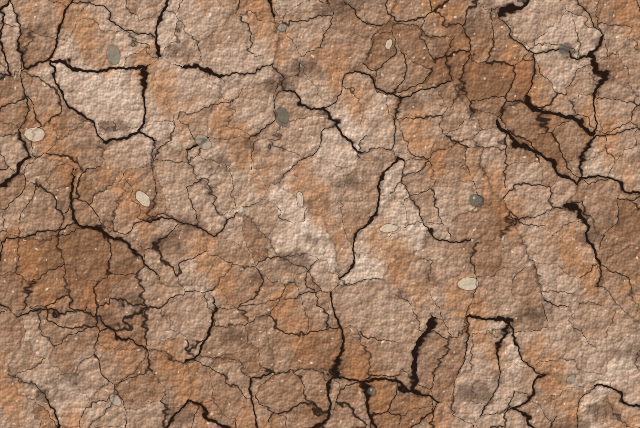
Write a Shadertoy shader that draws this texture.

```glsl
const vec3 RUST = vec3(0.54, 0.39, 0.285);
const vec3 DUST = vec3(0.81, 0.705, 0.62);
const vec3 OCHRE = vec3(0.70, 0.47, 0.30);
const vec3 DAMP = vec3(0.40, 0.31, 0.25);
const vec3 CRACK = vec3(0.15, 0.10, 0.075);
const vec3 CREAM = vec3(0.87, 0.79, 0.69);
const vec3 SLATE = vec3(0.46, 0.43, 0.38);

const float PLATE_SCALE = 6.2;      // plates per canvas height
const float SHARD_SCALE = 12.5;     // smaller pieces inside the plates
const float WIDE_CRACK = 0.0042;    // half widths, in canvas heights
const float THIN_CRACK = 0.0017;
const float RAGGEDNESS = 0.009;
const float GRIT_SCALE = 30.0;
const float RELIEF = 1.1;
const vec2 LIGHT_STEP = vec2(-0.0025, 0.0032);

vec2 hash2(vec2 p) {
    vec3 q = fract(p.xyx * vec3(0.1031, 0.1030, 0.0973));
    q += dot(q, q.yzx + 33.33);
    return fract((q.xx + q.yz) * q.zy);
}

// Layered, turned sines, each layer bent by the ones before
vec2 turbulence(vec2 p, float frequency) {
    const mat2 TURN = mat2(0.8, 0.6, -0.6, 0.8);
    vec2 sum = vec2(0.0);
    float amplitude = 1.0;
    for (int i = 0; i < 5; i++) {
        p = TURN * p + 0.37;
        sum += amplitude * sin(frequency * p.yx + sum + float(i));
        frequency *= 1.9;
        amplitude *= 0.55;
    }
    return sum;
}

// Rounded cellular bump, 1 at grain centres
float grain(vec2 p) {
    vec2 base = floor(p), f = p - base;
    float nearest = 8.0;
    for (int y = -1; y <= 1; y++)
    for (int x = -1; x <= 1; x++) {
        vec2 o = vec2(x, y);
        vec2 r = o + hash2(base + o) - f;
        nearest = min(nearest, dot(r, r));
    }
    return 1.0 - sqrt(nearest);
}

float gritHeight(vec2 p) {
    float height = 0.0, amplitude = 0.5, scale = GRIT_SCALE;
    for (int i = 0; i < 3; i++) {
        height += amplitude * grain(p * scale + 17.0 * float(i));
        scale *= 2.2;
        amplitude *= 0.62;
    }
    return height;
}

// Distance to the nearest crack wall; each cell border opens by its own amount
float crackDistance(vec2 p, float scale, float halfWidth, out vec2 plate) {
    vec2 q = p * scale, base = floor(q), f = q - base;
    vec2 nearest = vec2(0.0);
    float best = 8.0, gap = 8.0;
    plate = base;
    for (int y = -1; y <= 1; y++)
    for (int x = -1; x <= 1; x++) {
        vec2 cell = base + vec2(x, y);
        vec2 r = cell - base + hash2(cell) - f;
        if (dot(r, r) < best) {
            best = dot(r, r);
            nearest = r;
            plate = cell;
        }
    }
    for (int y = -2; y <= 2; y++)
    for (int x = -2; x <= 2; x++) {
        vec2 cell = plate + vec2(x, y);
        vec2 r = cell - base + hash2(cell) - f;
        vec2 across = r - nearest;
        if (dot(across, across) > 0.0001) {
            float edge = dot(0.5 * (nearest + r), normalize(across)) / scale;
            float opening = mix(-0.7, 1.0, hash2(plate + cell + 71.0).x);
            gap = min(gap, edge - halfWidth * opening);
        }
    }
    return gap;
}

// Scattered oval stones: signed distance and a random tint
vec2 stone(vec2 p, float scale, float density, float radius) {
    vec2 cell = floor(p * scale);
    vec2 shape = hash2(cell + 11.0), odds = hash2(cell + 43.0);
    vec2 r = fract(p * scale) - mix(vec2(0.3), vec2(0.7), hash2(cell + 5.0));
    float angle = 6.283 * shape.x;
    r = mat2(cos(angle), sin(angle), -sin(angle), cos(angle)) * r;
    r.y *= 1.2 + 0.7 * shape.y;
    float d = length(r) - radius * mix(0.4, 1.0, odds.y);
    return vec2(odds.x < density ? d / scale : 1.0, shape.y);
}

void mainImage(out vec4 fragColor, in vec2 fragCoord) {
    vec2 p = fragCoord / iResolution.y;
    float aa = 0.7 / iResolution.y;
    vec2 ragged = RAGGEDNESS * turbulence(p, 42.0);
    vec2 broad = turbulence(p + 3.1, 7.0);

    // Two generations of cracks
    vec2 plate, shard;
    float wide = crackDistance(p + ragged, PLATE_SCALE, WIDE_CRACK, plate);
    float thin = crackDistance(p + 1.2 * ragged + 5.3, SHARD_SCALE, THIN_CRACK, shard);
    wide += 0.0007 * broad.y;
    thin += 0.0007 * broad.x;

    // Soil tone and grit
    float height = gritHeight(p);
    float tone = 0.46 + 0.15 * broad.x + 0.5 * (height - 0.55);
    tone += 0.42 * (hash2(plate).y - 0.5) + 0.32 * (hash2(shard).y - 0.5);
    vec3 color = mix(RUST, DUST, clamp(tone, 0.0, 1.1));
    vec2 stain = turbulence(p + 8.7, 24.0);
    color = mix(color, OCHRE, 0.5 * smoothstep(0.2, 1.5, stain.x));
    color = mix(color, DAMP, 0.6 * smoothstep(1.0, 1.9, stain.y + 0.3 * broad.y));

    // Pebbles and pale specks
    vec2 pebble = stone(p + 0.3 * ragged, 5.0, 0.36, 0.13);
    vec2 speck = stone(p + 0.2 * ragged, 42.0, 0.24, 0.16);
    vec3 pebbleColor = mix(SLATE, CREAM, smoothstep(0.2, 0.6, pebble.y));
    float onPebble = smoothstep(aa, -aa, pebble.x);
    color *= mix(0.72, 1.0, smoothstep(0.0, 0.006, pebble.x));
    color = mix(color, pebbleColor, 0.85 * onPebble);
    color = mix(color, CREAM, 0.75 * smoothstep(aa, -aa, speck.x));

    // Side light on the grit
    float shade = height - gritHeight(p + LIGHT_STEP);
    color *= 1.0 + RELIEF * shade * (1.0 - 0.65 * onPebble);

    // Shaded rims, then the open cracks
    color *= mix(0.8, 1.0, smoothstep(0.0, 0.007, wide));
    color *= mix(0.87, 1.0, smoothstep(0.0, 0.004, thin));
    float open = max(smoothstep(aa, -aa, wide), 0.8 * smoothstep(aa, -aa, thin));
    color = mix(color, CRACK, open * (1.0 - 0.8 * onPebble));

    fragColor = vec4(clamp(color, 0.0, 1.0), 1.0);
}
```
